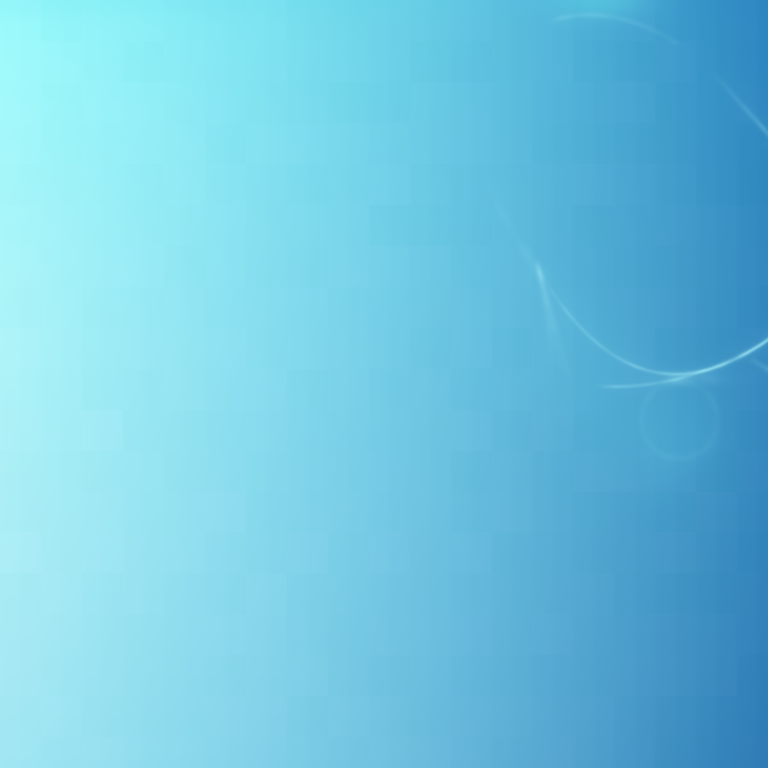
A WebGL 2 fragment shader for this background:

```glsl
#version 300 es
precision highp float;
uniform vec2 u_resolution;
out vec4 fragColor;

const vec3 WISP = vec3(0.60, 0.90, 0.95);
const vec3 AQUA = vec3(0.36, 0.82, 0.90);
const float TILES = 18.75;

vec2 hashGradient(vec2 cell) {
    vec2 k = vec2(dot(cell, vec2(127.1, 311.7)), dot(cell, vec2(269.5, 183.3)));
    return 2.0 * fract(sin(k) * 43758.5) - 1.0;
}

float gradientNoise(vec2 p) {
    vec2 i = floor(p), f = fract(p);
    vec2 w = f * f * f * (f * (f * 6.0 - 15.0) + 10.0);
    vec2 dx = vec2(1.0, 0.0), dy = vec2(0.0, 1.0);
    float low = mix(dot(hashGradient(i), f), dot(hashGradient(i + dx), f - dx), w.x);
    float high = mix(dot(hashGradient(i + dy), f - dy), dot(hashGradient(i + 1.0), f - 1.0), w.x);
    return mix(low, high, w.y);
}

// Smooth curve through three colours at x = 0, 0.5 and 1
vec3 ramp(vec3 left, vec3 middle, vec3 right, float x) {
    return left * (1.0 - x) * (1.0 - 2.0 * x) + middle * 4.0 * x * (1.0 - x) + right * x * (2.0 * x - 1.0);
}

vec3 backdrop(vec2 p) {
    vec3 top = ramp(vec3(0.60, 0.98, 0.985), vec3(0.42, 0.825, 0.91), vec3(0.17, 0.52, 0.75), p.x);
    vec3 centre = ramp(vec3(0.68, 0.95, 0.97), vec3(0.455, 0.80, 0.90), vec3(0.20, 0.53, 0.74), p.x);
    vec3 bottom = ramp(vec3(0.63, 0.90, 0.95), vec3(0.435, 0.755, 0.875), vec3(0.18, 0.48, 0.71), p.x);
    return ramp(bottom, centre, top, p.y);
}

// Turns a smooth position into soft steps, counted from the upper left
vec2 softSteps(vec2 p, float count) {
    vec2 q = vec2(p.x, p.y - 1.0) * count;
    vec2 stepped = floor(q) + smoothstep(0.3, 0.7, fract(q - 0.5)) + step(0.5, fract(q)) - 0.5;
    return stepped / count + vec2(0.0, 1.0);
}

float tileTone(vec2 p) {
    return hashGradient(floor(vec2(p.x, p.y - 1.0) * TILES)).x;
}

float glow(vec2 p, vec2 centre, vec2 radius) {
    vec2 q = (p - centre) / radius;
    return exp(-dot(q, q));
}

vec2 bezier(vec2 a, vec2 b, vec2 c, float t) {
    return mix(mix(a, b, t), mix(b, c, t), t);
}

// Soft thread along a curve; strength runs from fade.x to fade.y
float strand(vec2 p, vec2 a, vec2 b, vec2 c, float width, vec2 fade) {
    const int STEPS = 20;
    float nearest = 10.0, along = 0.0;
    vec2 start = a;
    for (int i = 1; i <= STEPS; i++) {
        vec2 end = bezier(a, b, c, float(i) / float(STEPS));
        vec2 span = end - start;
        float h = clamp(dot(p - start, span) / dot(span, span), 0.0, 1.0);
        float d = length(p - start - span * h);
        if (d < nearest) {
            nearest = d;
            along = (float(i) - 1.0 + h) / float(STEPS);
        }
        start = end;
    }
    float core = exp(-pow(nearest / width, 2.0)) + 0.2 * exp(-nearest / (width * 3.0));
    return core * mix(fade.x, fade.y, along) * smoothstep(0.0, 0.15, along);
}

float ring(vec2 p, vec2 centre, float radius, float width) {
    return exp(-pow((length(p - centre) - radius) / width, 2.0));
}

float wisps(vec2 p) {
    // Bright crescent and its crossing thread
    float light = strand(p, vec2(0.70, 0.650), vec2(0.83, 0.428), vec2(1.01, 0.565), 0.0025, vec2(0.16, 0.48));
    light += strand(p, vec2(0.77, 0.498), vec2(0.89, 0.487), vec2(1.01, 0.563), 0.0025, vec2(0.30, 0.15));
    light += 0.15 * glow(p, vec2(0.895, 0.506), vec2(0.05, 0.008));
    // Left tail fanning downward
    for (int i = 0; i < 3; i++) {
        float k = float(i);
        vec2 tip = vec2(0.720 + 0.010 * k, 0.53 - 0.008 * k);
        light += strand(p, vec2(0.698, 0.665), vec2(0.713 + 0.003 * k, 0.59), tip, 0.0035, vec2(0.14, 0.04));
    }
    light += strand(p, vec2(0.63, 0.77), vec2(0.67, 0.69), vec2(0.705, 0.64), 0.006, vec2(0.03, 0.10));
    // Upper arc and the spark at the right edge
    light += strand(p, vec2(0.71, 0.970), vec2(0.79, 1.0), vec2(0.88, 0.945), 0.0035, vec2(0.22, 0.06));
    light += strand(p, vec2(0.92, 0.915), vec2(0.96, 0.87), vec2(1.01, 0.815), 0.0035, vec2(0.0, 0.26));
    light += strand(p, vec2(0.975, 0.535), vec2(0.995, 0.52), vec2(1.01, 0.515), 0.004, vec2(0.05, 0.25));
    // Small curl below the crescent
    light += 0.06 * ring(p, vec2(0.885, 0.453), 0.050, 0.005);
    return light * (0.95 + 0.7 * gradientNoise(p * 38.0));
}

float veil(vec2 p) {
    float light = 0.16 * glow(p, vec2(0.75, 0.53), vec2(0.07)) + 0.22 * glow(p, vec2(0.87, 0.43), vec2(0.08, 0.07));
    return light * (0.8 + 0.7 * gradientNoise(p * 16.0));
}

void main() {
    vec2 p = gl_FragCoord.xy / u_resolution;

    // Gradient with faint tiled steps
    vec3 color = backdrop(mix(p, softSteps(p, 2.0 * TILES), 0.5));
    color += tileTone(p) * vec3(0.008, 0.003, 0.004);

    // Cyan light along the top edge and misty veils
    color = mix(color, AQUA, 0.55 * glow(p, vec2(0.78, 1.0), vec2(0.06, 0.022)));
    color = mix(color, AQUA, 0.10 * smoothstep(0.96, 1.0, p.y) * smoothstep(0.9, 0.4, p.x));
    color = mix(color, AQUA, veil(p));

    color = mix(color, WISP, clamp(wisps(p), 0.0, 0.9));
    fragColor = vec4(clamp(color, 0.0, 1.0), 1.0);
}
```
